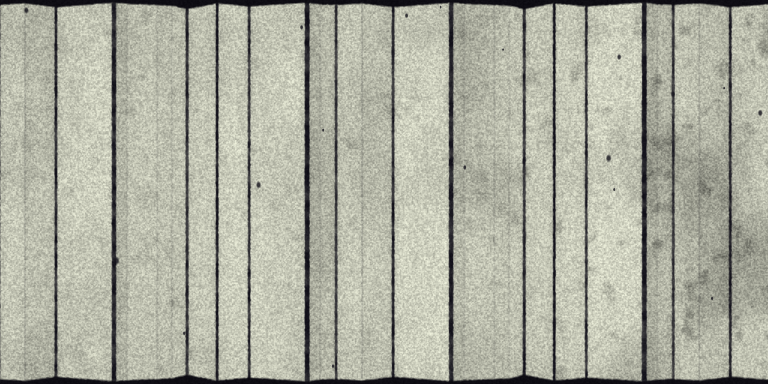
A Shadertoy shader for this texture:

```glsl
#define PERIOD 0.878
#define GRAIN 0.27
#define STAIN 0.13
#define SPECK_CELLS 11.0
#define PAPER vec3(0.985, 0.995, 0.91)
#define INK vec3(0.075, 0.07, 0.105)
#define BACKDROP vec3(0.055, 0.05, 0.075)

const int COUNT = 12;

// Fold: position in the period, half width, darkness
const vec3 FOLDS[COUNT] = vec3[](
    vec3(0.074, 0.0020, 0.16), vec3(0.166, 0.0035, 0.88),
    vec3(0.338, 0.0056, 0.90), vec3(0.377, 0.0020, 0.08),
    vec3(0.466, 0.0022, 0.10), vec3(0.510, 0.0020, 0.10),
    vec3(0.555, 0.0038, 0.85), vec3(0.644, 0.0034, 1.00),
    vec3(0.739, 0.0034, 0.85), vec3(0.911, 0.0062, 0.94),
    vec3(0.950, 0.0020, 0.08), vec3(0.997, 0.0034, 0.80));

// Panel to the right of each fold: tone, margin height at the fold
const vec2 PANELS[COUNT] = vec2[](
    vec2(0.745, 0.008), vec2(0.800, 0.018),
    vec2(0.705, 0.006), vec2(0.745, 0.009),
    vec2(0.735, 0.012), vec2(0.750, 0.014),
    vec2(0.765, 0.023), vec2(0.790, 0.008),
    vec2(0.808, 0.016), vec2(0.700, 0.006),
    vec2(0.735, 0.011), vec2(0.785, 0.012));

float hash(vec2 p) {
    vec3 q = fract(vec3(p.xyx) * 0.1031);
    q += dot(q, q.yzx + 33.33);
    return fract((q.x + q.y) * q.z);
}

float noise(vec2 p) {
    vec2 i = floor(p), f = fract(p);
    f = f * f * (3.0 - 2.0 * f);
    return mix(mix(hash(i), hash(i + vec2(1, 0)), f.x),
               mix(hash(i + vec2(0, 1)), hash(i + vec2(1, 1)), f.x), f.y);
}

float fbm(vec2 p) {
    float sum = 0.0, amp = 0.5;
    for (int i = 0; i < 5; i++) {
        sum += amp * noise(p);
        p = p * 2.03 + 17.3;
        amp *= 0.5;
    }
    return sum;
}

// Sparse dark flecks, one candidate per cell
float specks(vec2 p) {
    vec2 cell = floor(p * SPECK_CELLS);
    vec2 jitter = 0.2 + 0.6 * vec2(hash(cell + 3.1), hash(cell + 8.7));
    vec2 d = (fract(p * SPECK_CELLS) - jitter) * vec2(1.0, 0.7);
    float radius = 0.02 + 0.04 * hash(cell + 21.4);
    return step(0.91, hash(cell + 5.0)) * (1.0 - smoothstep(radius * 0.5, radius * 1.6, length(d)));
}

void mainImage(out vec4 fragColor, in vec2 fragCoord) {
    vec2 uv = fragCoord / iResolution.xy;
    vec2 p = fragCoord / iResolution.y;
    float px = 1.0 / iResolution.y;
    float x = p.x / PERIOD;

    // Panels, folds and the slanted margin
    float tone = 0.0, margin = 0.0, ink = 0.0, shade = 0.0;
    float ragged = (noise(p * 170.0) - 0.5) * 0.0018;
    for (int i = 0; i < COUNT; i++) {
        int next = (i + 1) % COUNT;
        vec3 fold = FOLDS[i];
        float width = fract(FOLDS[next].x - fold.x);
        float fromCentre = fract(x - fold.x - 0.5 * width + 0.5) - 0.5;
        float t = clamp(fromCentre / width + 0.5, 0.0, 1.0);
        float outside = (abs(fromCentre) - 0.5 * width) * PERIOD;
        float cover = 1.0 - smoothstep(-px, px, outside);
        float vary = hash(vec2(floor(x - fold.x) + 7.0, float(i))) - 0.5;
        tone += cover * (PANELS[i].x + 0.025 * vary);
        margin += cover * mix(PANELS[i].y, PANELS[next].y, t);

        float d = abs(fract(x - fold.x + 0.5) - 0.5) * PERIOD;
        float soft = max(px, 0.002);
        float wear = 0.82 + 0.36 * noise(vec2(float(i) * 9.0 + floor(x), p.y * 45.0));
        float line = 1.0 - smoothstep(fold.y - soft, fold.y + soft, d + ragged);
        ink = max(ink, line * min(fold.z * wear, 1.0));
        shade += 0.07 * fold.z * exp(-d / 0.010);
    }

    // Stains, heavier toward the right, and light falloff
    float age = mix(0.55, 1.3, smoothstep(0.45, 1.0, uv.x));
    float blotch = smoothstep(0.42, 0.78, fbm(p * vec2(5.0, 3.5) + 4.0));
    float streak = noise(vec2(p.x * 90.0, p.y * 3.0)) - 0.5;
    float scuff = smoothstep(0.58, 0.8, fbm(p * 24.0 + 31.0));
    vec2 c = uv - vec2(0.45, 0.5);
    tone += 0.035 - shade - STAIN * age * blotch + 0.018 * streak;
    tone -= 0.12 * age * scuff + 0.13 * dot(c, c);

    // Paper grain
    float grain = 0.65 * noise(p * 256.0) + 0.35 * hash(floor(p * 256.0) + 91.0) - 0.5;
    tone += GRAIN * grain;

    vec3 color = PAPER * tone;
    color = mix(color, INK + 0.06 * grain, ink);
    color = mix(color, INK, 0.8 * specks(p));

    // Dark backdrop past the panel ends
    float fromEnd = min(uv.y, 1.0 - uv.y) - margin + ragged;
    color = mix(BACKDROP + 0.04 * grain, color, smoothstep(-px, px + 0.002, fromEnd));
    fragColor = vec4(clamp(color, 0.0, 1.0), 1.0);
}
```
